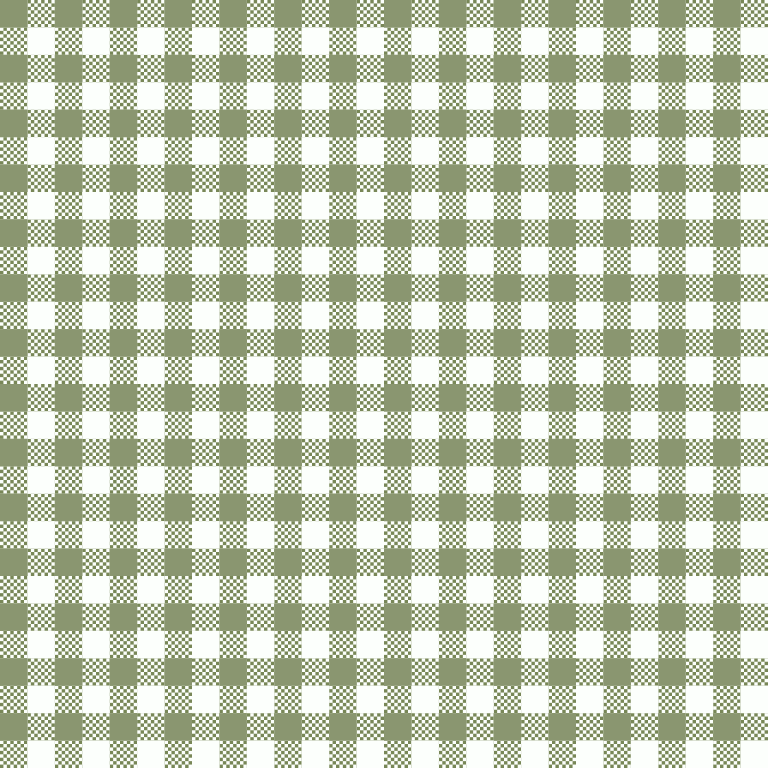
This pattern is drawn by a Shadertoy shader. Its source:

```glsl
// Antialiased square wave: 1 in the first half of each period, 0 in the second
vec2 stripes(vec2 p, float count) {
    vec2 edge = 0.25 - abs(fract(p * count + 0.25) - 0.5);
    return clamp(0.5 + edge * iResolution.xy / count, 0.0, 1.0);
}

void mainImage(out vec4 fragColor, in vec2 fragCoord) {
    // Measured from the upper left corner
    vec2 uv = fragCoord / iResolution.xy;
    uv.y = 1.0 - uv.y;

    // Wide dyed bands: 14 repeats each way
    vec2 band = stripes(uv, 14.0);

    // Plain weave: 8 threads per band, alternately over and under
    vec2 thread = stripes(uv, 14.0 * 8.0);
    float warpOnTop = mix(thread.x, 1.0 - thread.x, thread.y);
    float dyed = mix(band.y, band.x, warpOnTop);

    // Single checks are a little deeper than the solid squares
    vec3 white = vec3(0.99, 1.0, 0.99);
    vec3 solidGreen = vec3(0.54, 0.59, 0.44);
    vec3 checkGreen = vec3(0.47, 0.53, 0.34);
    vec3 green = mix(checkGreen, solidGreen, band.x * band.y);

    fragColor = vec4(mix(white, green, dyed), 1.0);
}
```
